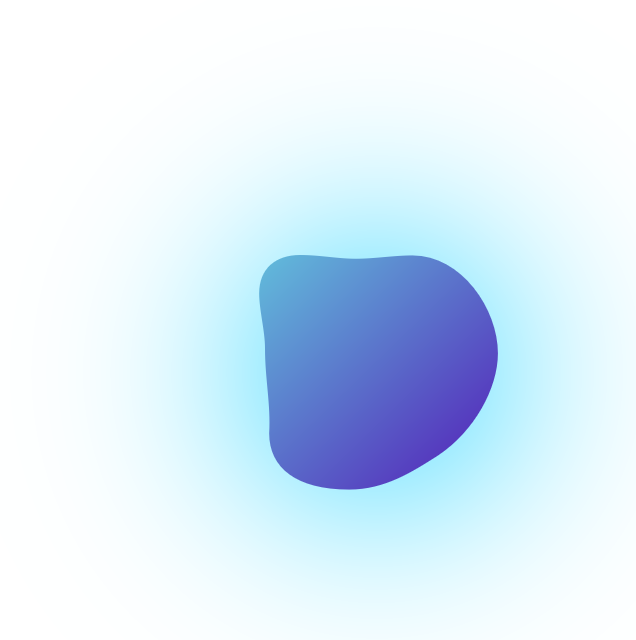
A Shadertoy shader for this background:

```glsl
// A smooth blue-violet blob on white, surrounded by a soft cyan glow.
#define GRID 768.0               // layout units per canvas height
#define CURVE_STEPS 16           // line pieces per outline curve
#define GLOW_CENTER vec2(452.0, 321.0)
#define GLOW_SIGMA 147.0
#define GLOW_STRENGTH 0.52
#define GLOW_COLOR vec3(0.0, 0.8, 1.0)
#define BLOB_LIGHT vec3(0.38, 0.72, 0.855)
#define BLOB_DARK vec3(0.335, 0.22, 0.745)
#define FADE_START vec2(320.0, 452.0)
#define FADE_END vec2(540.0, 225.0)

// Outline state: the pen, the nearest distance and the inside parity
struct Outline {
    vec2 pen;
    float nearest;
    float side;
};

// Adds one straight piece to the signed distance
void lineTo(inout Outline o, vec2 p, vec2 b) {
    vec2 a = o.pen;
    vec2 edge = b - a;
    vec2 rel = p - a;
    float along = clamp(dot(rel, edge) / dot(edge, edge), 0.0, 1.0);
    o.nearest = min(o.nearest, length(rel - edge * along));
    if ((a.y > p.y) != (b.y > p.y) && rel.x < edge.x * rel.y / edge.y) {
        o.side = -o.side;
    }
    o.pen = b;
}

// Adds a cubic Bezier curve that starts at the pen
void curveTo(inout Outline o, vec2 p, vec2 c1, vec2 c2, vec2 end) {
    vec2 start = o.pen;
    for (int i = 1; i <= CURVE_STEPS; i++) {
        float t = float(i) / float(CURVE_STEPS);
        float s = 1.0 - t;
        vec2 q = s * s * s * start + 3.0 * s * s * t * c1
               + 3.0 * s * t * t * c2 + t * t * t * end;
        lineTo(o, p, q);
    }
}

// Signed distance to the blob, negative inside
float blobDistance(vec2 p) {
    vec2 left = vec2(311.0, 416.0);
    Outline o = Outline(left, 1e5, 1.0);
    // Top edge, with a shallow dip
    curveTo(o, p, vec2(311, 446), vec2(331, 462), vec2(360, 462));
    curveTo(o, p, vec2(384, 462), vec2(405, 457.5), vec2(427, 457.5));
    curveTo(o, p, vec2(449, 457.5), vec2(473, 461.5), vec2(495, 461.5));
    // Round right side
    curveTo(o, p, vec2(554, 461.5), vec2(597.5, 397), vec2(597.5, 344));
    curveTo(o, p, vec2(597.5, 302), vec2(569, 250), vec2(525, 221));
    // Bottom edge
    curveTo(o, p, vec2(495, 202), vec2(462, 180.5), vec2(419, 180.5));
    curveTo(o, p, vec2(355, 180.5), vec2(323, 207), vec2(323, 248));
    // Wavy left side
    curveTo(o, p, vec2(325, 283), vec2(318, 313), vec2(318, 350));
    curveTo(o, p, vec2(318, 371), vec2(311, 396), left);
    return o.nearest * o.side;
}

void mainImage(out vec4 fragColor, in vec2 fragCoord) {
    float pixel = GRID / iResolution.y;
    vec2 p = fragCoord * pixel;

    // Gaussian glow over white
    vec2 away = (p - GLOW_CENTER) / GLOW_SIGMA;
    float glow = GLOW_STRENGTH * exp(-0.5 * dot(away, away));
    vec3 color = mix(vec3(1.0), GLOW_COLOR, glow);

    // Diagonal blob gradient
    vec2 axis = FADE_END - FADE_START;
    float fade = clamp(dot(p - FADE_START, axis) / dot(axis, axis), 0.0, 1.0);
    vec3 blob = mix(BLOB_LIGHT, BLOB_DARK, fade);

    // Antialiased blob edge
    float cover = clamp(0.5 - blobDistance(p) / pixel, 0.0, 1.0);
    fragColor = vec4(mix(color, blob, cover), 1.0);
}
```
